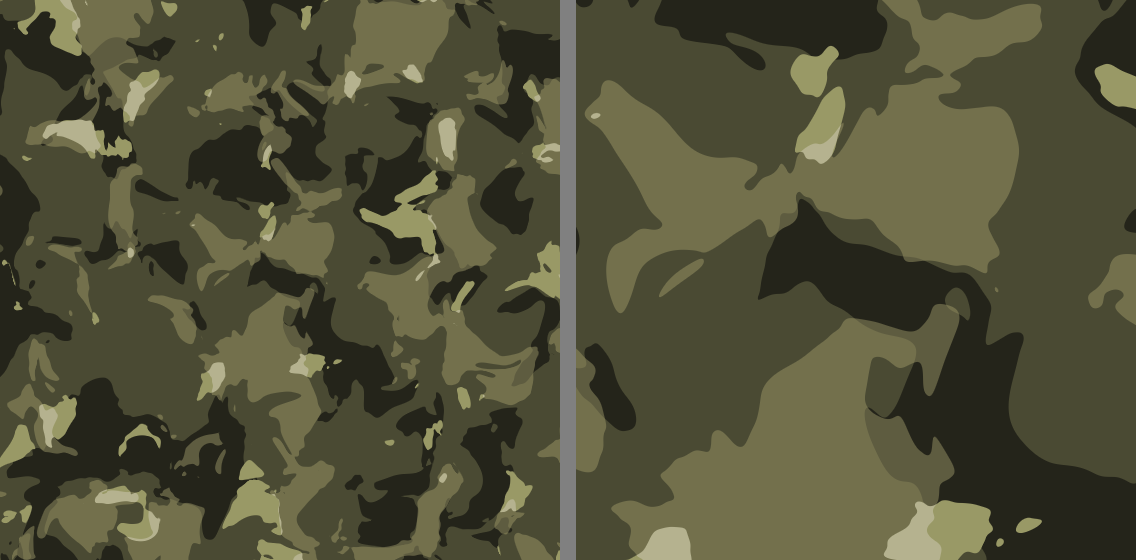
Left: the whole. Right: its middle third, enlarged.
This pattern is drawn by a WebGL 1 fragment shader. Its source:

```glsl
precision highp float;

// Woodland camouflage: ragged green, olive and pale patches over a dark ground.
// Each layer is thresholded fractal gradient noise of unit variance, with
// edges softened over one pixel; overlapping layers mix to their own shades.

uniform vec2 u_resolution;

const vec3 DARK       = vec3(0.14, 0.14, 0.10);
const vec3 GREEN      = vec3(0.29, 0.29, 0.20);
const vec3 DIM_OLIVE  = vec3(0.37, 0.36, 0.25);
const vec3 OLIVE      = vec3(0.45, 0.44, 0.30);
const vec3 PALE       = vec3(0.60, 0.60, 0.40);
const vec3 HIGHLIGHT  = vec3(0.71, 0.70, 0.56);

// Cut levels of the green, olive and pale layers, in standard deviations
const vec3 LEVELS = vec3(-0.58, 0.58, 1.52);
const float NOISE_DEVIATION = 0.2157;

float hash(vec2 p) {
  vec3 q = fract(p.xyx * 0.1031);
  q += dot(q, q.yzx + 33.33);
  return fract((q.x + q.y) * q.z);
}

// Dot product of a random unit gradient with the offset from its corner
float cornerSlope(vec2 cell, vec2 offset) {
  float angle = 6.2832 * hash(cell);
  return dot(vec2(cos(angle), sin(angle)), offset);
}

float gradientNoise(vec2 p) {
  vec2 cell = floor(p);
  vec2 f = p - cell;
  vec2 w = f * f * f * (f * (f * 6.0 - 15.0) + 10.0);
  vec2 e = vec2(1.0, 0.0);
  float low = mix(cornerSlope(cell, f), cornerSlope(cell + e, f - e), w.x);
  float high = mix(cornerSlope(cell + e.yx, f - e.yx),
                   cornerSlope(cell + e.xx, f - e.xx), w.x);
  return mix(low, high, w.y);
}

// Four rotated octaves, scaled to unit variance
float fractalNoise(vec2 p, float gain) {
  float sum = 0.0;
  float power = 0.0;
  float amplitude = 1.0;
  for (int i = 0; i < 4; i++) {
    sum += amplitude * gradientNoise(p);
    power += amplitude * amplitude;
    amplitude *= gain;
    p = mat2(1.6, 1.2, -1.2, 1.6) * p + 17.3;
  }
  return sum / (NOISE_DEVIATION * sqrt(power));
}

// Gentle bending that pulls the patches into tongues
vec2 warp(vec2 p, float scale, float strength) {
  vec2 q = p * scale + 71.0;
  return p + strength * vec2(gradientNoise(q), gradientNoise(q + 43.7));
}

// Height of the green, olive and pale layers; olive leans towards green
vec3 layerHeights(vec2 p) {
  p = warp(p, 10.0, 0.06);
  float green = fractalNoise(p * 5.8 + 11.4, 0.5);
  float olive = fractalNoise(p * 6.6 + 137.2, 0.5);
  float pale = fractalNoise(p * 8.0 + 259.6, 0.48);
  return vec3(green, 0.5 * green + 0.866 * olive, pale);
}

// Pixel coverage of each layer from its height and local slope
vec3 layerCoverage(vec2 p, float pixel) {
  vec3 height = layerHeights(p);
  vec3 dx = layerHeights(p + vec2(pixel, 0.0)) - height;
  vec3 dy = layerHeights(p + vec2(0.0, pixel)) - height;
  vec3 slope = max(sqrt(dx * dx + dy * dy), 0.0001);
  return clamp(0.5 + (height - LEVELS) / slope, 0.0, 1.0);
}

void main() {
  float pixel = 1.0 / min(u_resolution.x, u_resolution.y);
  vec3 cover = layerCoverage(gl_FragCoord.xy * pixel, pixel);

  vec3 ground = mix(DARK, GREEN, cover.x);
  vec3 stain = mix(DIM_OLIVE, OLIVE, cover.x);
  vec3 patches = mix(PALE, HIGHLIGHT, cover.y);
  vec3 color = mix(mix(ground, stain, cover.y), patches, cover.z);

  gl_FragColor = vec4(color, 1.0);
}
```
